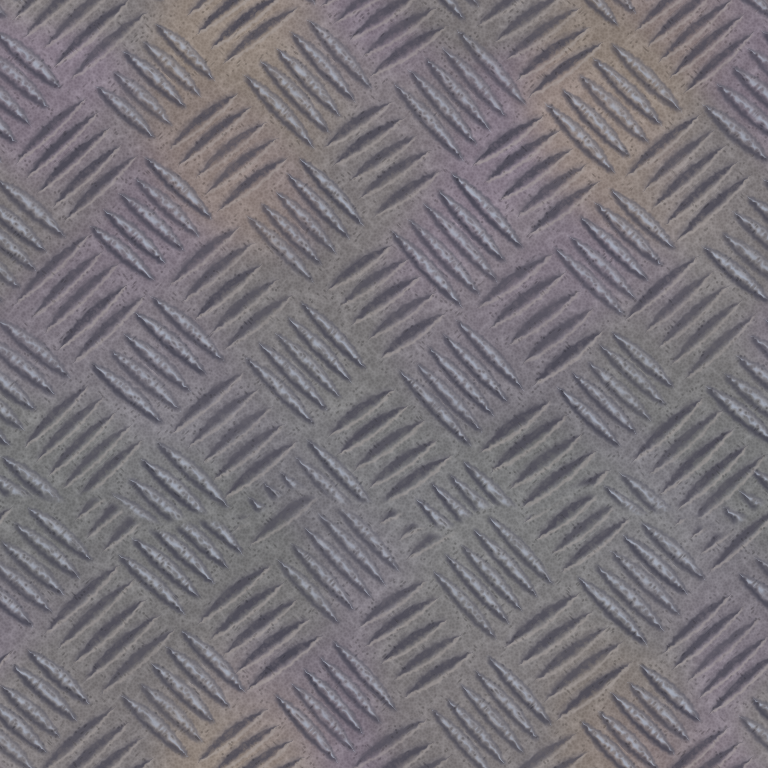
Write a Shadertoy shader that draws this texture.

```glsl
// Worn steel tread plate: five-bar blocks in two crossing directions, on a
// staggered lattice of five columns that slips along one ragged seam.
// Bars are lens shapes lit from the upper right; cellular noise adds the wear.

const float TAU = 6.2831853;

vec2 hash2(vec2 p) {
    vec3 q = fract(p.xyx * vec3(0.1031, 0.1030, 0.0973));
    q += dot(q, q.yzx + 33.33);
    return fract((q.xx + q.yz) * q.zy);
}

// Distance to the nearest scattered point, wrapping at the canvas edge
float cellular(vec2 uv, float scale) {
    vec2 p = uv * scale, cell = floor(p);
    float nearest = 2.0;
    for (int y = -1; y <= 1; y++)
        for (int x = -1; x <= 1; x++) {
            vec2 c = cell + vec2(x, y);
            nearest = min(nearest, length(c + hash2(mod(c, scale)) - p));
        }
    return nearest;
}

// Broad, smooth variation in -1..1
float clouds(vec2 uv, float phase) {
    vec2 p = uv * TAU;
    p += 0.6 * sin(p.yx * 2.0 + phase);
    return 0.5 * sin(p.x * 2.0 + p.y + phase) + 0.3 * sin(p.y * 3.0 - p.x + phase * 2.0)
         + 0.2 * sin(p.x * 4.0 + p.y * 3.0 - phase);
}

// Stained bare plate
vec3 plateColor(vec2 uv, float mottle) {
    vec3 color = mix(vec3(0.505, 0.485, 0.49), vec3(0.52, 0.48, 0.525),
                     smoothstep(-0.4, 0.6, clouds(uv, 1.3)));
    float warm = 0.5 * cos(TAU * (uv.y - 0.9)) + 0.4 * cos(2.0 * TAU * (uv.x - 0.3));
    color = mix(color, vec3(0.60, 0.54, 0.49), 0.65 * smoothstep(0.2, 1.0, warm + 0.3 * clouds(uv, 4.0)));
    float cool = 0.5 + 0.5 * cos(TAU * (uv.y - 0.37));
    color = mix(color, vec3(0.465, 0.48, 0.485), 0.6 * cool * cool);
    return color * (1.0 + 0.05 * clouds(uv.yx, 0.4)) + 0.2 * mottle;
}

void mainImage(out vec4 fragColor, in vec2 fragCoord) {
    vec2 uv = fragCoord / iResolution.xy;
    float px = 1.0 / iResolution.y;

    // Wear at several sizes, each centred on zero when mixed
    float grain = cellular(uv, 260.0);
    float flecks = cellular(uv + 0.003 * sin(uv.yx * TAU * 31.0), 120.0);
    float blotch = cellular(uv + 0.006 * sin(uv.yx * TAU * 15.0), 47.0);
    float mottle = 0.35 * grain + 0.3 * flecks + 0.35 * blotch - 0.47;
    vec3 color = plateColor(uv, mottle);

    // Gently bowed rows; below the seam the lattice is shifted
    float seamY = 0.335 + 0.018 * sin(TAU * uv.x * 3.0) + 0.01 * sin(TAU * uv.x * 8.0 + 1.0);
    float seamGap = abs(uv.y - seamY);
    vec2 origin = uv.y > seamY ? vec2(0.205, 0.88) : vec2(0.235, 0.075);
    vec2 bend = vec2(0.006 * sin(TAU * uv.y), 0.02 * cos(TAU * (uv.x - 0.3)));
    vec2 lattice = (uv - origin - bend) / vec2(0.2, 0.185);

    for (int k = 0; k < 2; k++) {
        bool rising = k == 1;
        vec2 p = lattice - 0.5 * float(k);
        vec2 block = floor(p + 0.5);
        vec2 seed = mod(block, 5.0) + float(k) * 17.0 + step(seamY, uv.y) * 41.0;
        vec2 local = (p - block) * vec2(0.2, 0.185) + 0.007 * (hash2(seed) - 0.5);
        local /= 0.98 + 0.12 * hash2(seed + 5.0).x;

        // Coordinates along and across the nearest of five bars
        vec2 dir = rising ? vec2(0.78, 0.626) : vec2(0.72, -0.694);
        float along = dot(local, dir);
        float across = dot(local, vec2(-dir.y, dir.x));
        float bar = clamp(floor(across / 0.0265 + 0.5), -2.0, 2.0);
        vec2 vary = hash2(seed * 3.0 + bar * 7.0 + 11.0);
        across -= bar * 0.0265 + 0.003 * (vary.x - 0.5);
        along += 0.008 * (vary.y - 0.5);
        across += 0.002 * (along * along / 0.003 - 0.5) + 0.003 * (flecks - 0.45);

        // Lens outline
        float reach = along / (0.055 + 0.006 * vary.x);
        float halfWidth = 0.0082 * (1.0 - reach * reach);
        float edge = abs(across) - halfWidth;
        float body = 1.0 - smoothstep(-0.001 - px, 0.0005 + px, edge);
        float inside = 1.0 - smoothstep(0.85, 1.05, abs(reach));
        float side = across / max(halfWidth, 0.001);
        float wear = (0.75 + 0.25 * vary.y) * smoothstep(0.0, 0.012, seamGap)
                   * (0.88 + 0.12 * clouds(uv, 2.6));

        if (rising) {
            // Shaded face, pitted with grime, and a thin lit lower edge
            float halo = inside * smoothstep(0.008, 0.0, edge) * step(0.0, across);
            color = mix(color, vec3(0.36, 0.35, 0.39), 0.4 * wear * halo);
            float pits = smoothstep(0.1, 0.6, 0.5 * blotch + 0.4 * flecks + 0.3 * grain);
            float shade = body * smoothstep(-0.8, 0.0, side) * (0.35 + 0.65 * pits);
            color = mix(color, vec3(0.27, 0.265, 0.31), 0.9 * wear * shade);
            float rim = inside * smoothstep(0.0035, 0.0, abs(across + halfWidth));
            color = mix(color, vec3(0.65, 0.62, 0.61), 0.65 * wear * rim);
        } else {
            // Shadow at the lower left, pale bluish crest, bright worn streak
            float shadow = inside * smoothstep(0.0065, 0.0, abs(across + halfWidth));
            color = mix(color, vec3(0.25, 0.25, 0.30), 0.88 * wear * shadow);
            float crest = body * smoothstep(-0.6, 0.1, side);
            color = mix(color, vec3(0.54, 0.535, 0.565) + 0.2 * mottle, 0.75 * wear * crest);
            float streak = body * smoothstep(0.65, 0.0, abs(side - 0.15)) * smoothstep(0.15, 0.65, flecks);
            color = mix(color, vec3(0.68, 0.72, 0.79), 0.7 * wear * streak);
            float rim = inside * smoothstep(0.0035, 0.0, abs(across - halfWidth));
            color = mix(color, vec3(0.34, 0.34, 0.385), 0.55 * wear * rim);
        }
    }

    // Scattered grime
    color *= 1.0 - 0.14 * smoothstep(0.3, 0.1, flecks) * smoothstep(0.4, 0.7, blotch);
    fragColor = vec4(color, 1.0);
}
```
